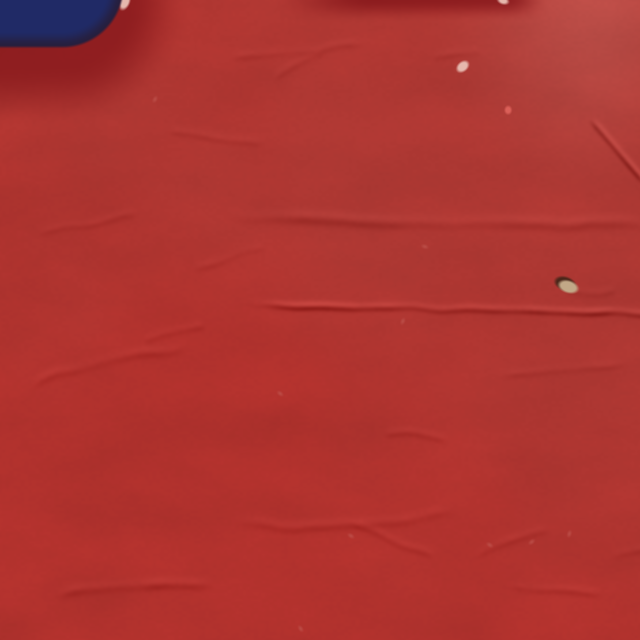
This texture is drawn by a three.js fragment shader. Its source:

```glsl
// Worn red floor sheet in soft light: stretched noise gives the mottling, and
// creases are wobbling segments with a lit upper lip and a shaded lower one.
// A blue rounded object, its shadow and a few pale crumbs lie on top.

varying vec2 vUv;

const vec3 RED = vec3(0.690, 0.193, 0.175);
const vec3 DULL_RED = vec3(0.680, 0.220, 0.200);
const vec3 SHEEN = vec3(0.745, 0.325, 0.300);
const vec3 SHADOW_RED = vec3(0.520, 0.085, 0.100);
const vec3 BLUE = vec3(0.125, 0.165, 0.400);
const vec3 DARK_BLUE = vec3(0.150, 0.120, 0.240);
const vec3 CRUMB = vec3(0.900, 0.720, 0.680);
const vec3 SEED = vec3(0.760, 0.660, 0.530);
const vec3 SEED_SHADE = vec3(0.290, 0.150, 0.100);
const float MOTTLE = 0.105;
const float GRAIN = 0.018;
const float EDGE = 0.0025;
const int SPECKS = 9;
const int WRINKLES = 14;

float hash(vec2 p) {
  vec3 q = fract(vec3(p.xyx) * 0.1031);
  q += dot(q, q.yzx + 33.33);
  return fract((q.x + q.y) * q.z);
}

float noise(vec2 p) {
  vec2 i = floor(p), f = fract(p);
  f = f * f * (3.0 - 2.0 * f);
  return mix(mix(hash(i), hash(i + vec2(1.0, 0.0)), f.x),
             mix(hash(i + vec2(0.0, 1.0)), hash(i + 1.0), f.x), f.y);
}

float fbm(vec2 p) {
  float sum = 0.0, amp = 0.5;
  for (int i = 0; i < 5; i++) {
    sum += amp * noise(p);
    p = mat2(1.6, 1.2, -1.2, 1.6) * p + 7.3;
    amp *= 0.5;
  }
  return sum;
}

// Signed shading of a fold from a to b: light above the line, dark below.
float crease(vec2 p, vec2 a, vec2 b, float width, float bend) {
  vec2 axis = normalize(b - a);
  float along = dot(p - a, axis);
  float t = along / length(b - a);
  float off = dot(p - a, vec2(-axis.y, axis.x));
  off += bend * 4.0 * t * (t - 1.0) + 0.007 * (noise(vec2(along * 22.0, a.y * 91.0)) - 0.5);
  float fade = smoothstep(0.0, 0.15, t) * (1.0 - smoothstep(0.85, 1.0, t));
  float s = off / width;
  float lip = 0.6 * exp(-(s - 1.1) * (s - 1.1) * 0.7) - exp(-(s + 0.5) * (s + 0.5));
  return lip * fade * (0.55 + 0.9 * noise(vec2(along * 30.0, b.y * 57.0)));
}

// Soft mask of a turned ellipse.
float blob(vec2 p, vec2 center, vec2 radius, float angle) {
  float c = cos(angle), s = sin(angle);
  vec2 q = mat2(c, -s, s, c) * (p - center);
  float d = (length(q / radius) - 1.0) * min(radius.x, radius.y);
  return 1.0 - smoothstep(-EDGE, EDGE, d);
}

float roundBox(vec2 p, vec2 extent, float r) {
  vec2 q = abs(p) - extent + r;
  return length(max(q, 0.0)) + min(max(q.x, q.y), 0.0) - r;
}

float foldShading(vec2 p) {
  float fold = 0.11 * crease(p, vec2(0.37, 0.524), vec2(1.12, 0.506), 0.0045, 0.0);
  fold += 0.045 * crease(p, vec2(0.34, 0.662), vec2(1.05, 0.648), 0.007, -0.004);
  fold += 0.10 * crease(p, vec2(0.92, 0.815), vec2(1.01, 0.710), 0.004, 0.0);
  fold += 0.04 * crease(p, vec2(0.04, 0.395), vec2(0.30, 0.455), 0.006, 0.012);
  fold += 0.035 * crease(p, vec2(0.36, 0.185), vec2(0.72, 0.205), 0.006, -0.018);
  fold += 0.05 * crease(p, vec2(0.08, 0.070), vec2(0.34, 0.085), 0.006, 0.008);
  for (int i = 0; i < WRINKLES; i++) {
    float k = float(i);
    vec2 a = vec2(hash(vec2(k, 3.0)), 0.95 * hash(vec2(k, 8.0)));
    vec2 span = vec2(0.08 + 0.16 * hash(vec2(k, 5.0)), 0.12 * (hash(vec2(k, 6.0)) - 0.6));
    fold += 0.03 * crease(p, a, a + span, 0.005, 0.01 * (hash(vec2(k, 9.0)) - 0.5));
  }
  return fold;
}

void main() {
  vec2 p = vUv;

  // Sheet: broad tone, glossy corner, mottling, folds and grain
  float dull = smoothstep(0.25, 0.8, p.y * 0.6 + p.x * 0.35 + 0.5 * (fbm(p * 3.0) - 0.5));
  vec3 color = mix(RED, DULL_RED, dull);
  float gloss = 1.0 - smoothstep(0.0, 0.35, length((p - vec2(0.93, 1.0)) * vec2(1.3, 1.0)));
  color = mix(color, SHEEN, 0.75 * gloss);
  float mottle = fbm(p * vec2(7.0, 15.0)) - 0.48;
  float grain = noise(p * vec2(170.0, 210.0)) - 0.5;
  color *= 1.0 + MOTTLE * mottle + GRAIN * grain;
  color += foldShading(p) * vec3(1.0, 0.75, 0.72);

  // Shadows below the object and along the top border
  float body = roundBox(p - vec2(0.02, 1.065), vec2(0.172, 0.138), 0.095);
  float under = 1.0 - smoothstep(0.0, 0.10, roundBox(p - vec2(0.03, 1.03), vec2(0.17, 0.13), 0.1));
  float sides = smoothstep(0.42, 0.58, p.x) * (1.0 - smoothstep(0.79, 0.86, p.x));
  float border = smoothstep(0.965, 1.0, p.y) * sides;
  color = mix(color, SHADOW_RED, max(0.75 * under, 0.8 * border));

  // Blue object with a dark lower rim and a pale sliver beside it
  color = mix(color, CRUMB, blob(p, vec2(0.195, 0.997), vec2(0.007, 0.012), -0.4));
  vec3 bodyColor = mix(DARK_BLUE, BLUE, smoothstep(0.0, 0.025, -body));
  color = mix(color, bodyColor, 1.0 - smoothstep(-EDGE, EDGE * 1.5, body));

  // Crumbs, one seed with its shade, and tiny specks
  color = mix(color, CRUMB, blob(p, vec2(0.723, 0.896), vec2(0.010, 0.007), 0.7));
  color = mix(color, CRUMB, blob(p, vec2(0.786, 0.999), vec2(0.008, 0.005), -0.3));
  color = mix(color, SHEEN * 1.15, blob(p, vec2(0.794, 0.828), vec2(0.005, 0.006), 0.0));
  color = mix(color, SEED_SHADE, blob(p, vec2(0.883, 0.557), vec2(0.016, 0.010), -0.3));
  color = mix(color, SEED, blob(p, vec2(0.888, 0.552), vec2(0.015, 0.009), -0.3));
  for (int i = 0; i < SPECKS; i++) {
    float k = float(i);
    vec2 spot = vec2(hash(vec2(k, 21.0)), 0.85 * hash(vec2(k, 34.0)));
    color = mix(color, SHEEN, 0.7 * blob(p, spot, vec2(0.004, 0.0025), 6.0 * hash(vec2(k, 2.0))));
  }
  gl_FragColor = vec4(color, 1.0);
}
```
